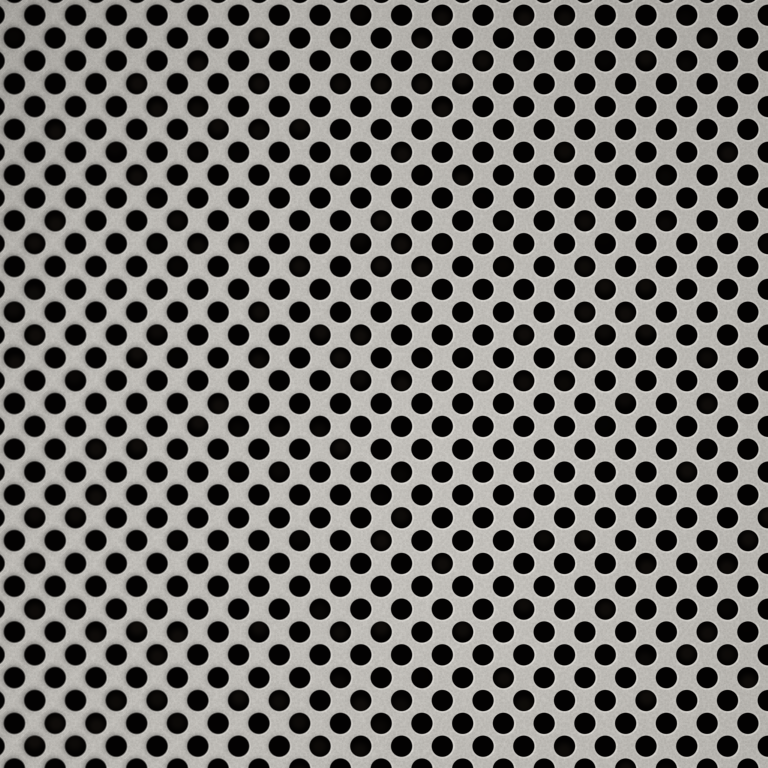
Give the GLSL for this texture, as a WebGL 1 fragment shader.

```glsl
precision highp float;
uniform vec2 u_resolution;

const vec2 REPEATS = vec2(18.85, 16.81);     // staggered pairs across and down
const vec2 FIRST_HOLE = vec2(0.0454, 0.9802);
const float HOLE_RADIUS = 0.0137;
const vec3 METAL_DARK = vec3(0.61, 0.60, 0.58);
const vec3 METAL_LIGHT = vec3(0.79, 0.78, 0.76);
const vec3 HOLE_BLACK = vec3(0.012, 0.008, 0.007);
const vec3 HOLE_BROWN = vec3(0.075, 0.062, 0.050);

float hash(vec2 p) {
  vec3 q = fract(p.xyx * vec3(0.1031, 0.1030, 0.0973));
  q += dot(q, q.yzx + 33.33);
  return fract((q.x + q.y) * q.z);
}

// Distance to the nearest scattered point
float cellular(vec2 p) {
  vec2 cell = floor(p), f = fract(p);
  float nearest = 2.0;
  for (int y = -1; y <= 1; y++) {
    for (int x = -1; x <= 1; x++) {
      vec2 o = vec2(float(x), float(y));
      vec2 id = cell + o + 50.0;
      vec2 point = o + vec2(hash(id), hash(id + 71.7));
      nearest = min(nearest, length(point - f));
    }
  }
  return nearest;
}

// Offset from the nearest hole centre (xy) and its lattice index (zw)
vec4 nearestHole(vec2 uv, vec2 first, vec2 repeats) {
  vec2 g = (uv - first) * repeats;
  vec2 idA = floor(g + 0.5);
  vec2 idB = floor(g) + 0.5;
  vec2 a = (g - idA) / repeats;
  vec2 b = (g - idB) / repeats;
  return dot(a, a) < dot(b, b) ? vec4(a, idA) : vec4(b, idB);
}

// Soft light over the sheet with fine matte grain
vec3 metal(vec2 uv) {
  vec2 glow = (uv - vec2(0.40, 0.36)) * vec2(0.85, 1.0);
  float light = 0.86 - 0.85 * dot(glow, glow);
  light -= 0.14 * (1.0 - smoothstep(0.0, 0.12, uv.x)) * uv.y;
  light += 0.025 * sin(uv.x * 9.0 + 2.0 * sin(uv.y * 5.0));
  float grain = cellular(uv * 230.0) - 0.5;
  grain += 0.6 * (hash(floor(uv * 512.0)) - 0.5);
  return mix(METAL_DARK, METAL_LIGHT, light) + 0.045 * grain;
}

// Black depth, with a faint brown smudge behind some holes
vec3 holeDepth(vec2 offset, vec2 id, float radius) {
  float seed = hash(id * 2.0 + 90.0);
  float patches = 0.5 + 0.5 * sin(id.x * 0.9 + 1.3 * sin(id.y * 0.7));
  float amount = smoothstep(0.78, 1.0, seed + 0.12 * patches);
  vec2 shift = vec2(seed - 0.9, hash(id + 13.5) - 0.5) * radius;
  float smudge = 1.0 - smoothstep(0.2, 1.1, length(offset - shift) / radius);
  return mix(HOLE_BLACK, HOLE_BROWN, 0.75 * amount * smudge);
}

void main() {
  vec2 uv = gl_FragCoord.xy / u_resolution;
  float pixel = 1.0 / min(u_resolution.x, u_resolution.y);

  vec4 hole = nearestHole(uv, FIRST_HOLE, REPEATS);
  float dist = length(hole.xy);
  float edge = dist - HOLE_RADIUS;
  vec2 dir = hole.xy / max(dist, 0.0001);

  // Rounded lip: shaded on the upper left, bright on the lower right
  float leftSide = 1.0 - smoothstep(0.0, 0.65, uv.x);
  float facing = dot(dir, normalize(vec2(-0.8, 0.6)));
  float shadeWidth = mix(0.0014, 0.0032, leftSide);
  float shade = exp(-max(edge, 0.0) / shadeWidth);
  shade *= mix(0.12, 0.42, leftSide) * (0.55 + 0.45 * facing);
  float rim = exp(-pow((edge - 0.0016) / 0.0010, 2.0));
  rim *= mix(0.10, 0.04, leftSide) * (0.6 - 0.4 * facing);

  vec3 color = metal(uv) * (1.0 - shade) + rim;

  // Cut the holes
  float soft = max(0.75 * pixel, mix(0.0010, 0.0015, leftSide));
  float cover = smoothstep(-soft, soft, edge);
  color = mix(holeDepth(hole.xy, hole.zw, HOLE_RADIUS), color, cover);

  gl_FragColor = vec4(clamp(color, 0.0, 1.0), 1.0);
}
```
